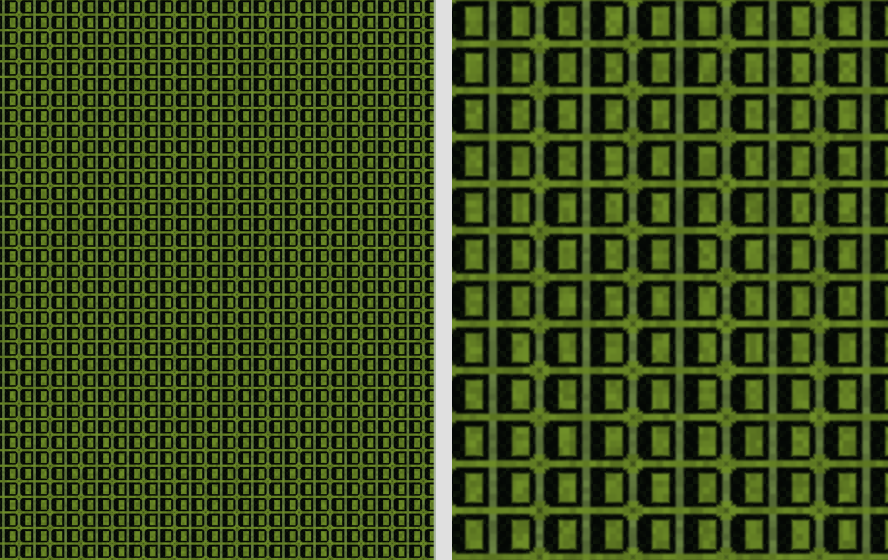
Left, the full canvas; right, a detail of the centre.
A WebGL 2 fragment shader for this pattern:

```glsl
#version 300 es
precision highp float;
// Woven green lattice on black: 28 by 36 square cells, each holding an upright
// panel framed by crossing bars, with a knot on every second vertical bar.
// Built from box distances in cell units, with fine hashed thread mottling.

uniform vec2 u_resolution;
out vec4 fragColor;

const float ROWS = 36.0;
const vec2 CROSSING = vec2(0.22, 0.06);   // first bar crossing, in cells
const float BAR_X = 0.085;                // half width of vertical bars
const float BAR_Y = 0.075;                // half width of horizontal bars
const float THREADS = 7.0;                // mottling grains per cell

const vec3 BLACK = vec3(0.015, 0.03, 0.018);
const vec3 SHADE = vec3(0.07, 0.11, 0.045);
const vec3 LEAF  = vec3(0.39, 0.50, 0.14);
const vec3 SAGE  = vec3(0.37, 0.46, 0.23);
const vec3 MOSS  = vec3(0.23, 0.30, 0.10);
const vec3 PALE  = vec3(0.67, 0.72, 0.64);

float hash(vec2 p) {
    vec3 q = fract(vec3(p.xyx) * 0.1031);
    q += dot(q, q.yzx + 33.33);
    return fract((q.x + q.y) * q.z);
}

float boxDistance(vec2 p, vec2 halfSize) {
    vec2 d = abs(p) - halfSize;
    return length(max(d, 0.0)) + min(max(d.x, d.y), 0.0);
}

// Coverage of a shape from its signed distance
float cover(float dist, float soft) {
    return 1.0 - smoothstep(-soft, soft, dist);
}

// Square grains with softened borders
float grain(vec2 p) {
    vec2 i = floor(p);
    vec2 f = smoothstep(0.2, 0.8, fract(p));
    return mix(mix(hash(i), hash(i + vec2(1, 0)), f.x),
               mix(hash(i + vec2(0, 1)), hash(i + vec2(1, 1)), f.x), f.y);
}

// Notched knot with a dark eye and four dim petal gaps
vec3 addKnot(vec3 color, vec2 p, float soft) {
    float arms = min(boxDistance(p, vec2(0.20, 0.12)),
                     boxDistance(p, vec2(0.12, 0.20)));
    color = mix(color, LEAF, cover(arms, soft));
    color = mix(color, MOSS, 0.8 * cover(boxDistance(p, vec2(0.05)), soft));
    float gaps = boxDistance(abs(p) - 0.13, vec2(0.03));
    return mix(color, MOSS, 0.5 * cover(gaps, soft));
}

vec3 lattice(vec2 p, float soft) {
    vec2 id = floor(p + 0.5);
    vec2 fromCrossing = p - id;
    vec2 inCell = fract(p);

    // Black ground with a faint dark weave
    vec2 check = mod(floor(p * THREADS), 2.0);
    float weave = abs(check.x - check.y) * grain(p * THREADS);
    vec3 color = mix(BLACK, SHADE, 0.7 * weave);

    // Upright panel, nearer to the bar on its right
    float panel = boxDistance(inCell - vec2(0.595, 0.485), vec2(0.185, 0.31));
    color = mix(color, LEAF, cover(panel, soft));

    // Sage uprights crossed by leaf-green rails
    color = mix(color, SAGE, cover(abs(fromCrossing.x) - BAR_X, soft));
    color = mix(color, LEAF, cover(abs(fromCrossing.y) - BAR_Y, soft));

    // Knots on odd uprights
    if (mod(id.x, 2.0) > 0.5) {
        color = addKnot(color, fromCrossing, soft);
    }
    return color * mix(0.86, 1.12, grain(p * THREADS + 19.0));
}

void main() {
    vec2 uv = gl_FragCoord.xy / u_resolution;
    float pixel = ROWS / u_resolution.y;
    vec2 cells = gl_FragCoord.xy * pixel;
    vec3 color = lattice(cells - CROSSING, max(0.045, 0.7 * pixel));

    // Thin pale selvage along the right edge
    float edgePixel = 1.0 / u_resolution.x;
    float selvage = smoothstep(-edgePixel, edgePixel, uv.x - 0.995);
    fragColor = vec4(mix(color, PALE, selvage), 1.0);
}
```
